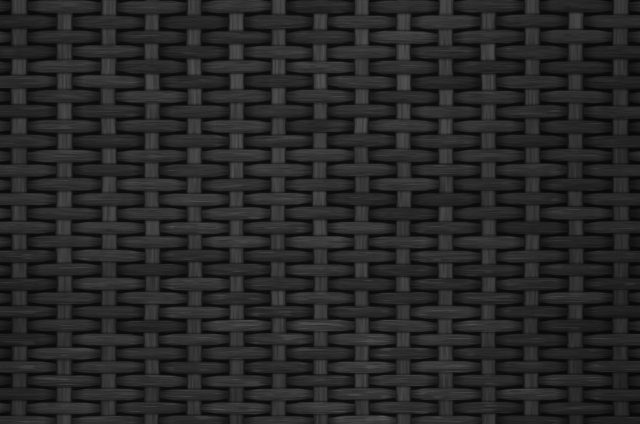
Reproduce this texture procedurally as a Shadertoy shader.

```glsl
// Dark wicker weave: flat horizontal strands passing over and under upright stakes.

float hash(vec2 p) {
    return fract(sin(dot(p, vec2(127.1, 311.7))) * 43758.5453);
}

float noise(vec2 p) {
    vec2 i = floor(p), f = fract(p);
    f = f * f * (3.0 - 2.0 * f);
    return mix(mix(hash(i), hash(i + vec2(1, 0)), f.x),
               mix(hash(i + vec2(0, 1)), hash(i + vec2(1, 1)), f.x), f.y);
}

// Soft coverage of the band |d| < halfWidth
float band(float d, float halfWidth, float soft) {
    return 1.0 - smoothstep(halfWidth - soft, halfWidth + soft, abs(d));
}

void mainImage(out vec4 fragColor, in vec2 fragCoord) {
    vec2 uv = fragCoord / iResolution.xy;

    // Weave coordinates: stakes spread towards the sides, rows tighten downwards
    float u = (uv.x - 0.5) * 15.36;
    u -= 0.000585 * u * u * u;
    u += 0.05 * (noise(vec2(u * 0.8, uv.y * 9.0)) - 0.5);
    float t = 1.0 - uv.y - 0.0157;
    float r = 27.78 * t + 1.9 * t * t;
    r += 0.14 * (noise(vec2(u * 0.7, r * 0.6) + 40.0) - 0.5);

    float row = floor(r + 0.5), y = r - row;
    float stake = floor(u + 0.5), x = u - stake;
    float stakeInFront = mod(stake + row, 2.0);
    float fromStake = abs(mod(u + row, 2.0) - 1.0);
    float strandId = floor((u + row) * 0.5 + 0.5);
    float softX = max(0.035, 15.0 / iResolution.x);
    float softY = max(0.07, 28.0 / iResolution.y);

    // Dark hollow behind the weave
    float tone = 0.045;

    // Upright stakes with fine vertical grain, shaded where they dip
    float dip = mix(1.0 - abs(y), abs(y), stakeInFront);
    float grain = noise(vec2(u * 24.0, r * 0.8));
    float stakeTone = 0.215 * (0.84 + 0.32 * grain) * mix(0.9, 1.12, uv.y);
    stakeTone *= 0.92 + 0.16 * hash(vec2(stake, row + 7.0));
    stakeTone *= 1.0 - 0.55 * smoothstep(0.36, 0.68, dip);
    stakeTone *= 1.0 - 0.25 * smoothstep(0.09, 0.18, abs(x));
    float stakeMask = band(x, 0.17, softX);
    tone = mix(tone, stakeTone, stakeMask);

    // Strands taper and darken where they slip behind a stake
    float halfHeight = mix(0.29, 0.42, smoothstep(0.15, 0.6, fromStake));
    float streak = noise(vec2(u * 2.2, r * 9.0)) * 0.6
                 + noise(vec2(u * 6.0, r * 17.0)) * 0.4;
    float strandTone = 0.158 * (0.82 + 0.36 * hash(vec2(strandId, row)));
    strandTone *= 0.78 + 0.44 * streak;
    strandTone *= 1.06 - 0.3 * y - 0.9 * y * y;
    strandTone *= mix(0.62, 1.05, smoothstep(0.14, 0.5, fromStake));
    // Scuffed streaks, stronger low down
    float scuff = smoothstep(0.68, 0.92, noise(vec2(u * 2.5, r * 8.0) + 90.0));
    strandTone += 0.055 * scuff * (1.0 - 0.6 * uv.y) * smoothstep(0.2, 0.5, fromStake);
    float strandMask = band(y, halfHeight, softY) * (1.0 - stakeInFront * stakeMask);
    tone = mix(tone, strandTone, strandMask);

    // Uneven light: dimmer at the right, the edges and in broad patches
    float light = 1.08 - 0.26 * smoothstep(0.65, 1.0, uv.x);
    light -= 0.16 * smoothstep(0.12, 0.0, uv.x);
    light *= 0.92 + 0.16 * noise(uv * vec2(5.0, 4.0) + 13.0);
    fragColor = vec4(tone * light * vec3(1.0, 1.0, 1.015), 1.0);
}
```
